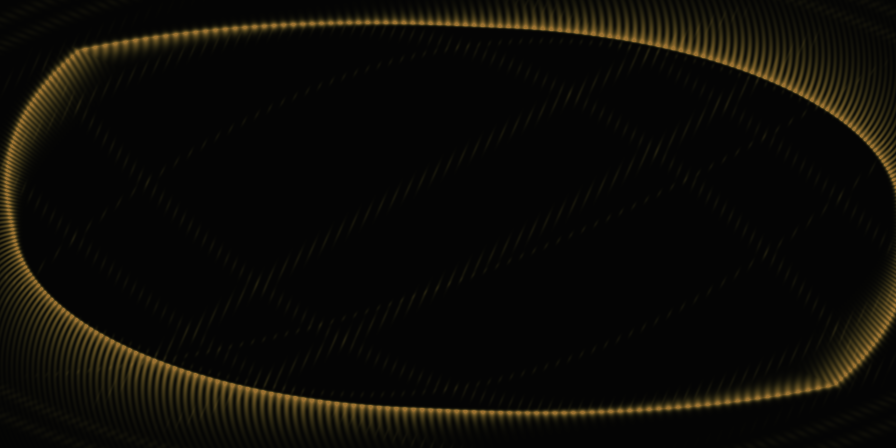
Give the GLSL for this background, as a Shadertoy shader.

```glsl
#define CENTER vec2(1.0195, 0.514)
#define RADII vec2(1.004, 0.4375)
#define CUSP_ANGLE 2.347
#define STRANDS 320.0
#define STRAND_CURVE 150.0
#define DASH_SPACING 0.0226
#define DASH_LEAN 0.42
#define TRAIL_GLOW 0.12
#define BACKGROUND vec3(0.016, 0.016, 0.015)
#define OLIVE vec3(0.60, 0.60, 0.22)
#define AMBER vec3(0.60, 0.435, 0.18)

const float PI = 3.14159265;

// Lobe repeated every half turn: 1 at the given angle, 0 a quarter turn away
float lobe(float angle, float peak) {
    return 0.5 + 0.5 * cos(2.0 * (angle - peak));
}

// Normalised ring radius with two opposite pointed corners
float ringRadius(float angle) {
    float fromCusp = abs(mod(angle - CUSP_ANGLE + PI * 0.5, PI) - PI * 0.5);
    float rise = pow(max(1.0 - fromCusp / 0.873, 0.0), 1.6);
    return 0.982 + 0.008 * cos(2.0 * angle - 0.873) + 0.221 * rise;
}

// Soft trail along a parabola through an anchor point
float trail(vec2 p, vec2 anchor, float slope, float bend, float width) {
    float u = p.x - anchor.x;
    float offset = p.y - anchor.y - u * (slope + bend * u);
    float tilt = slope + 2.0 * bend * u;
    float d = offset * inversesqrt(1.0 + tilt * tilt) / width;
    return exp(-d * d);
}

// Strands that leave the ring along its normal and curve away
float strands(vec2 p, float d, float pixel) {
    vec2 normal = p / (RADII * RADII);
    normal /= max(length(normal), 0.001);
    vec2 foot = (p - normal * d) / RADII;
    float angle = atan(foot.y, foot.x);
    float spacing = 2.0 * PI / STRANDS * length(RADII * vec2(sin(angle), cos(angle)));
    float resolved = mix(0.5, 1.0, smoothstep(1.8, 3.5, spacing / pixel));
    float phase = STRANDS * angle - 2.0 * PI * STRAND_CURVE * d * d;
    return 0.5 + 0.5 * resolved * cos(phase);
}

// Golden band: a sharp crest fading outward or inward by angle
float band(vec2 p, float radius, float angle, float pixel) {
    vec2 q = p / RADII;
    float gradient = max(length(q / RADII) / max(radius, 0.001), 0.001);
    float d = (radius - ringRadius(angle)) / gradient;
    float outerWidth = 0.006 + 0.062 * pow(lobe(angle, 0.76), 2.0);
    float innerWidth = 0.003 + 0.033 * pow(lobe(angle, 2.55), 4.0);
    float outside = smoothstep(-pixel, pixel, d);
    float outward = exp(-pow(abs(d) / outerWidth, 1.15));
    float inward = exp(-pow(abs(d) / innerWidth, 1.8));
    float fade = mix(0.85 * inward, outward, outside);
    float crest = exp(-pow(abs(d) / 0.007, 2.0));
    float contrast = mix(0.5, 0.9, smoothstep(0.0, 0.03, d));
    float weave = 1.0 - contrast * (1.0 - strands(p, d, pixel));
    return (0.92 * fade + 0.38 * crest * mix(fade, 1.0, outside)) * weave;
}

// Faint crossing trails inside the ring, mirrored through the centre
float crossingTrails(vec2 p) {
    float glow = 0.8 * trail(p, vec2(0.314, -0.012), 0.46, 0.15, 0.005);
    for (int i = 0; i < 2; i++) {
        vec2 m = i == 0 ? p : -p;
        glow += 0.7 * trail(m, vec2(-0.447, -0.145), -0.774, 0.534, 0.014);
        glow += 0.6 * trail(m, vec2(-0.863, -0.035), -0.928, 0.42, 0.014);
        glow += 0.7 * trail(m, vec2(-0.316, 0.290), 0.41, -0.40, 0.006);
        glow += 0.9 * trail(m, vec2(0.038, 0.152), 0.58, -0.10, 0.014);
    }
    float dash = 0.5 + 0.5 * cos(2.0 * PI * (p.x - DASH_LEAN * p.y) / DASH_SPACING);
    return glow * pow(dash, 5.0);
}

// Dim loops beyond the band
float outerLoops(float radius, float angle) {
    float glow = 0.0;
    for (int i = 0; i < 2; i++) {
        float d = (radius - 1.34 - 0.09 * float(i)) / 0.022;
        glow += exp(-d * d);
    }
    return glow * (0.6 + 0.4 * cos(STRANDS * angle));
}

void mainImage(out vec4 fragColor, in vec2 fragCoord) {
    float pixel = 1.0 / iResolution.y;
    vec2 p = fragCoord * pixel;
    p.x *= 2.0 * iResolution.y / iResolution.x;
    p -= CENTER;

    vec2 q = p / RADII;
    float radius = length(q);
    float angle = atan(q.y, q.x);

    float glow = band(p, radius, angle, pixel);
    float inside = 1.0 - smoothstep(1.15, 1.3, radius);
    glow += TRAIL_GLOW * inside * crossingTrails(p);
    glow += 0.5 * TRAIL_GLOW * outerLoops(radius, angle);
    glow = clamp(glow, 0.0, 1.0);

    vec3 color = BACKGROUND + glow * mix(OLIVE, AMBER, sqrt(glow));
    fragColor = vec4(color, 1.0);
}
```
